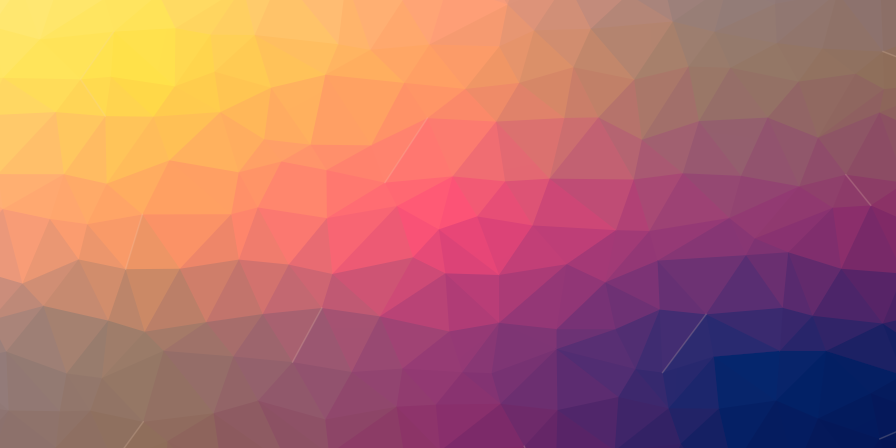
A WebGL 2 fragment shader for this background:

```glsl
#version 300 es
precision highp float;
// Low-poly background: a jittered, staggered lattice is split into flat triangles.
// Each triangle takes the perceptual mean of one colour ramp read across and the
// same ramp read downwards at its centroid, from yellow through pink to navy.

uniform vec2 u_resolution;
out vec4 outColor;

const vec2 CELL = vec2(0.124, 0.104);      // lattice spacing, in canvas heights
const vec2 LATTICE_ORIGIN = vec2(0.0, 0.089);
const vec2 JITTER = vec2(0.62, 0.72);      // full jitter range, in cells
const float STAGGER = 0.14;
const float SEAM_CHANCE = 0.06;
const vec3 SEAM_COLOR = vec3(0.95, 0.82, 0.72);

const vec3 RAMP[7] = vec3[7](
  vec3(1.00, 0.91, 0.47),   // pale yellow
  vec3(1.00, 0.88, 0.26),   // yellow
  vec3(1.00, 0.61, 0.41),   // orange
  vec3(1.00, 0.29, 0.47),   // pink
  vec3(0.51, 0.20, 0.46),   // purple
  vec3(0.00, 0.15, 0.43),   // navy
  vec3(0.02, 0.08, 0.33)    // dark navy
);

// Linear RGB to CIE XYZ, by columns.
const mat3 RGB_TO_XYZ = mat3(
  0.4124, 0.2126, 0.0193,
  0.3576, 0.7152, 0.1192,
  0.1805, 0.0722, 0.9505
);

float hash(vec2 p) {
  return fract(sin(dot(p, vec2(127.1, 311.7))) * 43758.5453);
}

// Cube-root XYZ, in which straight mixes look even to the eye.
vec3 toPerceptual(vec3 rgb) {
  return pow(RGB_TO_XYZ * pow(rgb, vec3(2.2)), vec3(1.0 / 3.0));
}

vec3 fromPerceptual(vec3 v) {
  vec3 linear = inverse(RGB_TO_XYZ) * (v * v * v);
  return pow(clamp(linear, 0.0, 1.0), vec3(1.0 / 2.2));
}

vec3 ramp(float t) {
  float s = clamp(t, 0.0, 1.0) * 6.0;
  int i = min(int(s), 5);
  return toPerceptual(mix(RAMP[i], RAMP[i + 1], s - float(i)));
}

// Perceptual colour of the whole field at a point.
vec3 field(vec2 p, float aspect) {
  return 0.5 * (ramp(p.x / aspect) + ramp(1.0 - p.y));
}

// Position of a lattice vertex; alternate rows lean left and right.
vec2 vertexAt(vec2 id) {
  vec2 offset = (vec2(hash(id + 3.1), hash(id + 41.7)) - 0.5) * JITTER;
  offset.x += STAGGER * (2.0 * mod(id.y, 2.0) - 1.0);
  return LATTICE_ORIGIN + (id + offset) * CELL;
}

// Signed distance to the line a-b, positive on its left.
float leftOf(vec2 p, vec2 a, vec2 b) {
  vec2 e = normalize(b - a);
  return e.x * (p.y - a.y) - e.y * (p.x - a.x);
}

// Lesser height of the two triangles beside diagonal a-c.
float splitHeight(vec2 a, vec2 b, vec2 c, vec2 d) {
  return min(leftOf(d, a, c), leftOf(b, c, a));
}

float segmentDistance(vec2 p, vec2 a, vec2 b) {
  vec2 e = b - a;
  float t = clamp(dot(p - a, e) / dot(e, e), 0.0, 1.0);
  return length(p - a - e * t);
}

// Triangle colour with its smoothed coverage in the fourth component.
vec4 facet(vec2 p, vec2 a, vec2 b, vec2 c, float aspect, float pixel) {
  float d = min(leftOf(p, a, b), min(leftOf(p, b, c), leftOf(p, c, a)));
  float coverage = clamp(d / pixel + 0.5, 0.0, 1.0);
  return vec4(field((a + b + c) / 3.0, aspect), 1.0) * coverage;
}

void main() {
  float pixel = 1.0 / u_resolution.y;
  float aspect = u_resolution.x * pixel;
  vec2 p = gl_FragCoord.xy * pixel;
  vec2 home = floor((p - LATTICE_ORIGIN) / CELL);
  vec4 sum = vec4(field(p, aspect), 1.0) * 0.001;   // fills uncovered spots
  float seam = 0.0;

  for (int y = -1; y <= 1; y++) {
    for (int x = -1; x <= 1; x++) {
      vec2 id = home + vec2(x, y);
      vec2 a = vertexAt(id);
      vec2 b = vertexAt(id + vec2(1.0, 0.0));
      vec2 c = vertexAt(id + vec2(1.0, 1.0));
      vec2 d = vertexAt(id + vec2(0.0, 1.0));

      // Turn the quad so that a-c gives the fuller triangles.
      if (splitHeight(b, c, d, a) > splitHeight(a, b, c, d)) {
        vec2 first = a;
        a = b; b = c; c = d; d = first;
      }
      sum += facet(p, a, b, c, aspect, pixel);
      sum += facet(p, a, c, d, aspect, pixel);

      // A few diagonals show as fine pale seams.
      float chosen = step(hash(id + 19.7), SEAM_CHANCE);
      float line = 1.0 - smoothstep(0.0, 0.001 + pixel, segmentDistance(p, a, c));
      seam = max(seam, chosen * line);
    }
  }
  vec3 color = fromPerceptual(sum.rgb / sum.a);
  outColor = vec4(mix(color, SEAM_COLOR, 0.22 * seam), 1.0);
}
```
